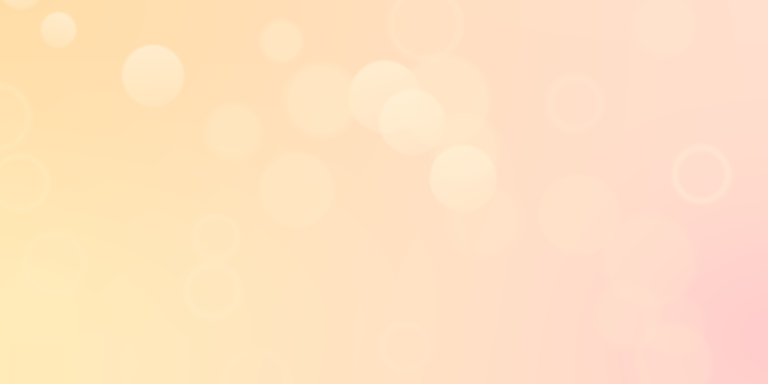
This background is drawn by a WebGL 1 fragment shader. Its source:

```glsl
precision highp float;

// Warm pastel bokeh: a cream-to-peach gradient with a pink glow at lower right,
// overlaid with scattered translucent discs, thin soft rings and a few bright
// shaded discs, placed by a low-discrepancy sequence with hashed jitter.

uniform vec2 u_resolution;

// Four random values in 0..1 from one seed, without sine.
vec4 hash41(float seed) {
    vec4 p = fract(vec4(seed) * vec4(0.1031, 0.1030, 0.0973, 0.1099));
    p += dot(p, p.wzxy + 33.33);
    return fract((p.xxyz + p.yzzw) * p.zywx);
}

float disc(float dist, float radius, float blur) {
    return 1.0 - smoothstep(radius - blur, radius + blur, dist);
}

float ring(float dist, float radius, float width) {
    float offset = (dist - radius) / width;
    return exp(-offset * offset);
}

vec3 backdrop(vec2 uv) {
    vec3 left = mix(vec3(1.0, 0.923, 0.715), vec3(1.0, 0.868, 0.655), smoothstep(0.1, 1.0, uv.y));
    vec3 right = mix(vec3(1.0, 0.855, 0.80), vec3(1.0, 0.875, 0.805), uv.y);
    vec3 color = mix(left, right, smoothstep(-0.15, 1.05, uv.x));

    // Pink glow near the lower right corner
    vec2 toGlow = (uv - vec2(1.02, 0.12)) * vec2(2.0, 1.3);
    return mix(color, vec3(1.0, 0.80, 0.80), 0.9 * exp(-6.0 * dot(toGlow, toGlow)));
}

void main() {
    vec2 uv = gl_FragCoord.xy / u_resolution;
    float aspect = u_resolution.x / u_resolution.y;
    float pixel = 1.0 / u_resolution.y;
    vec3 color = backdrop(uv);

    // Bokeh, in units of the canvas height
    for (int i = 0; i < 32; i++) {
        float index = float(i);
        vec4 rnd = hash41(index + 7.0);
        vec2 center = fract(0.5 + index * vec2(0.7549, 0.5698)) + 0.12 * (rnd.xy - 0.5);
        float kind = mod(index, 6.0);
        bool isBright = kind < 0.5;
        if (isBright) center.y = mix(0.45, 1.05, center.y);

        vec2 offset = (uv - center) * vec2(aspect, 1.0);
        float dist = length(offset);
        vec3 light = mix(vec3(1.0, 0.925, 0.755), vec3(1.0, 0.905, 0.81), center.x);
        float fade = mix(0.45, 1.0, smoothstep(0.1, 0.7, center.y));
        float alpha;

        if (isBright) {
            // Crisp disc, shaded from one side to the other
            float radius = mix(0.045, 0.095, rnd.z);
            float shade = dot(offset, normalize(vec2(rnd.w - 0.5, 0.8))) / radius;
            alpha = disc(dist, radius, 0.003 + pixel) * mix(0.3, 0.8, 0.5 + 0.5 * shade);
            light = vec3(1.0, 0.94, 0.83);
        } else if (mod(kind, 3.0) > 1.5) {
            // Thin ring with a barely filled centre
            float radius = mix(0.05, 0.09, rnd.z);
            alpha = ring(dist, radius, 0.009 + 0.5 * pixel) * mix(0.3, 0.75, rnd.w * rnd.w);
            alpha = fade * max(alpha, 0.1 * disc(dist, radius, 0.008));
            light += vec3(0.0, 0.012, 0.025);
        } else {
            // Faint soft disc
            float radius = mix(0.045, 0.125, rnd.z);
            alpha = fade * disc(dist, radius, mix(0.005, 0.018, rnd.w) + pixel);
            alpha *= mix(0.25, 0.65, rnd.x);
        }
        color = mix(color, light, clamp(alpha, 0.0, 1.0));
    }

    gl_FragColor = vec4(color, 1.0);
}
```
